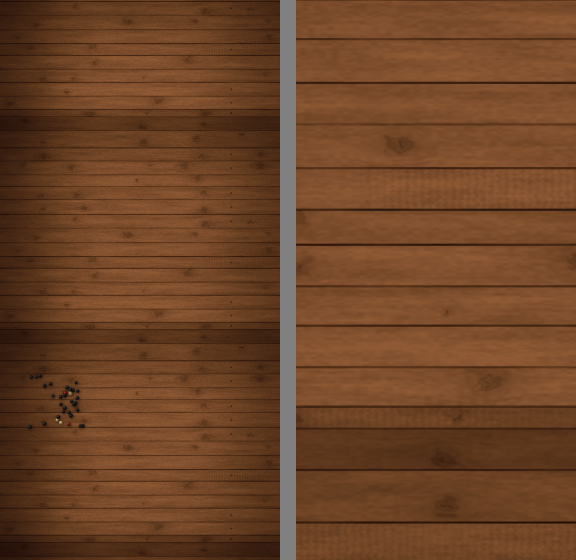
Left: the whole. Right: its middle third, enlarged.
Reproduce this texture procedurally as a WebGL 1 fragment shader.

```glsl
precision highp float;
// Dark brown wooden boards in a set of sixteen that repeats down the canvas.
// Each board gets noise grain, smudged knots, nails and saw marks from its own
// seed; a vignette and one small scatter of peppercorns lie over the whole.
uniform vec2 u_resolution;

const float REPEATS = 2.63;      // board sets down the canvas
const float PHASE = 0.205;       // share of a set cut off above the first seam
const float SET_SIZE = 292.0;    // sum of the board widths
const float SPAN = 384.0;        // canvas width in the same units
const mat4 BOARD_WIDTHS = mat4(16, 19, 18, 19, 18, 10, 19, 24,
                               18, 19, 16, 18, 20, 19, 20, 19);
const mat4 BOARD_TONES = mat4(0.95, 1.0, 0.99, 1.04, 1.03, 0.84, 0.69, 0.82,
                              0.88, 0.95, 1.0, 0.98, 1.01, 0.98, 1.0, 0.99);
const float EXPOSURE = 1.025;
const float SEAM_HALF = 0.5;
const float KNOT_CELLS = 5.0;
const float KNOT_CHANCE = 0.6;
const float SAW_RIBS = 110.0;
const float NAIL_X = 0.826;
const vec3 WOOD_DARK = vec3(0.21, 0.11, 0.06);
const vec3 WOOD_LIGHT = vec3(0.50, 0.31, 0.18);
const vec3 PEPPER_BLACK = vec3(0.075, 0.07, 0.07);
const vec3 PEPPER_RED = vec3(0.38, 0.08, 0.06);
const vec3 PEPPER_CREAM = vec3(0.62, 0.50, 0.30);
const vec2 SCATTER_CENTER = vec2(0.205, 1.432);
const vec2 CLUSTER_CENTER = vec2(0.252, 1.422);

float hash(vec2 p) {
  vec3 q = fract(p.xyx * 0.1031);
  q += dot(q, q.yzx + 33.33);
  return fract((q.x + q.y) * q.z);
}

float noise(vec2 p) {
  vec2 i = floor(p), f = fract(p);
  f = f * f * (3.0 - 2.0 * f);
  return mix(mix(hash(i), hash(i + vec2(1, 0)), f.x),
             mix(hash(i + vec2(0, 1)), hash(i + vec2(1, 1)), f.x), f.y);
}

// Brightness of one board; y runs down from its upper seam.
float boardLight(float x, float y, float width, float id) {
  float seed = id * 17.3 + 5.0, knots = 0.0, bend = 0.0;
  for (float i = 0.0; i < KNOT_CELLS; i++) {
    vec2 key = vec2(i * 7.0 + 3.0, seed);
    if (hash(key) > KNOT_CHANCE) continue;
    vec2 c = vec2((i + 0.15 + 0.7 * hash(key + 1.7)) / KNOT_CELLS,
                  width * (0.25 + 0.5 * hash(key + 4.1)));
    float r = mix(1.6, 4.5, hash(key + 8.3));
    vec2 d = vec2((x - c.x) * SPAN / 1.5, y - c.y);
    d += (vec2(noise(d * 0.5 + seed), noise(d * 0.5 - seed)) - 0.5) * 4.0;
    float fall = dot(d, d) / (r * r);
    knots += exp(-fall) * (0.75 + 0.25 * cos(length(d) * 2.0)) + 0.3 * exp(-fall / 6.0);
    bend += d.y * exp(-fall / 5.0);
  }
  float gy = y - bend * 0.7;
  float broad = noise(vec2(x * 9.0 + seed, gy * 0.2 + seed));
  float streak = noise(vec2(x * 18.0 + seed, gy * 0.7 + seed * 2.0));
  float fine = noise(vec2(x * 130.0 + seed, gy * 0.9 + seed * 3.0));
  float contour = abs(fract(noise(vec2(x * 4.0 + seed, gy * 0.16)) * 5.0) - 0.5);
  float light = 1.0 + 0.15 * (broad - 0.5) + 0.08 * (streak - 0.5)
              + 0.10 * (fine - 0.5) + 0.04 * (contour - 0.25);
  // saw marks on the first board and faintly on a few more
  float sawn = id < 0.5 ? 1.0 : 0.3 * step(0.75, hash(vec2(seed, 2.0)));
  sawn *= smoothstep(0.3, 0.8, noise(vec2(x * 6.0, seed)) + 0.2)
        * smoothstep(1.5, 4.0, u_resolution.x / SAW_RIBS);
  light += 0.10 * sawn * cos(6.2832 * (x * SAW_RIBS + 0.5 * noise(vec2(x * 40.0, y))));
  // a nail near the right end of some boards
  float nail = length(vec2((x - NAIL_X) * SPAN, y - width * 0.5));
  light *= 1.0 - 0.4 * step(0.4, hash(vec2(seed, 6.0))) * (1.0 - smoothstep(0.4, 1.8, nail));
  return light * (1.0 - 0.27 * min(knots, 1.2));
}

float vignette(vec2 p) {
  float left = mix(0.47, 1.0, smoothstep(-0.06, 0.38, p.x));
  float right = mix(1.0, 0.66, smoothstep(0.62, 1.05, p.x));
  float ends = mix(0.80, 1.0, smoothstep(0.0, 0.22, p.y))
             * mix(1.0, 0.86, smoothstep(1.7, 2.0, p.y));
  return left * right * ends;
}

// Round grains with a soft shadow and a small highlight.
vec3 addPeppercorns(vec3 color, vec2 p) {
  float px = 1.0 / u_resolution.x;
  for (float i = 0.0; i < 34.0; i++) {
    vec2 key = vec2(i * 3.1 + 2.0, 41.0);
    vec2 jitter = vec2(hash(key), hash(key.yx + 9.7)) * 2.0 - 1.0;
    vec2 c = mod(i, 4.0) < 0.5 ? CLUSTER_CENTER + jitter * vec2(0.035, 0.03)
                               : SCATTER_CENTER + jitter * vec2(0.1, 0.095);
    float r = mix(0.0056, 0.0076, hash(key + 5.3)), pick = hash(key + 13.9);
    vec2 d = p - c;
    color *= 1.0 - 0.35 * exp(-dot(d - 0.003, d - 0.003) / (r * r * 2.0));
    vec3 skin = pick < 0.74 ? PEPPER_BLACK : pick < 0.86 ? PEPPER_RED : PEPPER_CREAM;
    float glint = exp(-dot(d + 0.3 * r, d + 0.3 * r) / (r * r * 0.18));
    skin = skin * (1.0 - 0.35 * dot(d, vec2(0.7)) / r) + 0.14 * glint;
    color = mix(color, skin, clamp((r - length(d)) / px + 0.5, 0.0, 1.0));
  }
  return color;
}

void main() {
  vec2 uv = gl_FragCoord.xy / u_resolution;
  vec2 p = vec2(uv.x, 2.0 - 2.0 * uv.y);
  float s = fract((1.0 - uv.y) * REPEATS - PHASE) * SET_SIZE;
  float px = REPEATS * SET_SIZE / u_resolution.y;

  // find the board under this point
  float edge = 0.0, top = 0.0, width = 1.0, tone = 1.0, id = 0.0;
  for (int i = 0; i < 4; i++) for (int j = 0; j < 4; j++) {
    float w = BOARD_WIDTHS[i][j];
    if (s >= edge) { top = edge; width = w; tone = BOARD_TONES[i][j]; id = float(i * 4 + j); }
    edge += w;
  }
  float y = s - top, d = min(y, width - y);
  float light = EXPOSURE * tone * boardLight(p.x, y, width, id) * vignette(p);

  // thin seams, some faint, with uneven darkness along them
  float seamId = mod(id + step(width * 0.5, y), 16.0);
  float depth = mix(0.25, 0.6, hash(vec2(seamId, 23.0)))
              * mix(0.7, 1.2, noise(vec2(p.x * 14.0, seamId * 3.0)));
  float cover = clamp((SEAM_HALF - d) / px + 0.5, 0.0, min(1.0, 2.0 * SEAM_HALF / px));
  light *= (1.0 - depth * cover) * (1.0 - 0.06 * exp(-d / 1.5));

  float t = clamp((light - 0.42) / 0.58, -0.35, 1.2);
  vec3 color = mix(WOOD_DARK, WOOD_LIGHT, t);
  color.b -= 0.05 * max(t * (1.0 - t), 0.0);
  gl_FragColor = vec4(addPeppercorns(color, p), 1.0);
}
```
